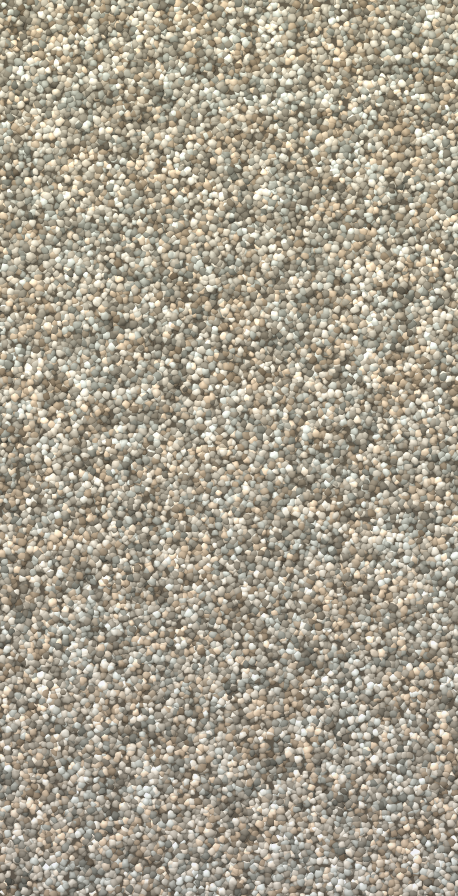
A Shadertoy shader for this texture:

```glsl
// Coarse sand in daylight: small worn grains piled two to a cell on a jittered
// grid. The highest grain at each point wins and is lit from the upper left;
// gradient noise bends the outlines and groups the grains into soft clumps.

const float GRAINS_ACROSS = 74.0;   // grid cells per canvas width
const int   GRAINS_PER_CELL = 2;
const float JITTER        = 0.95;   // scatter of the grain centres
const vec2  RADIUS        = vec2(0.46, 0.78);
const float PILE          = 0.80;   // height differences between grains
const float WEAR          = 0.30;   // unevenness of the outlines
const vec2  TONE          = vec2(0.58, 1.03);
const float CLUMP_DENSITY = 17.0;   // clumps per canvas width
const float CLUMP_TONE    = 0.23;
const float GLINT         = 0.10;
const vec3  LIGHT_DIR     = vec3(-0.28, 0.50, 0.82);
const vec3  QUARTZ        = vec3(1.03, 1.00, 0.94);
const vec3  OCHRE         = vec3(1.08, 0.98, 0.86);
const vec3  SLATE         = vec3(0.98, 1.00, 0.97);
const vec3  SHADOW_TINT   = vec3(1.04, 1.00, 0.90);
const vec3  GAP_COLOUR    = vec3(0.39, 0.36, 0.31);
const int   SAMPLES       = 3;      // smoothing samples per axis

vec3 hash3(vec2 p) {
    vec3 q = fract(p.xyx * vec3(0.1031, 0.1030, 0.0973));
    q += dot(q, q.yxz + 33.33);
    return fract((q.xxy + q.yzz) * q.zyx);
}

float cornerSlope(vec2 corner, vec2 offset) {
    float angle = 6.2832 * hash3(corner + 311.0).x;
    return dot(vec2(cos(angle), sin(angle)), offset);
}

float gradientNoise(vec2 p) {
    vec2 i = floor(p), f = p - i;
    vec2 u = f * f * f * (f * (f * 6.0 - 15.0) + 10.0);
    vec2 e = vec2(0.0, 1.0);
    float low  = mix(cornerSlope(i, f), cornerSlope(i + e.yx, f - e.yx), u.x);
    float high = mix(cornerSlope(i + e.xy, f - e.xy), cornerSlope(i + e.yy, f - e.yy), u.x);
    return mix(low, high, u.y);
}

// Mineral colour of a grain, given its cell and its random values
vec3 grainColour(vec2 cell, vec3 rnd) {
    vec2 p = cell / GRAINS_ACROSS * CLUMP_DENSITY * vec2(0.85, 1.1);
    float clump = gradientNoise(p) + 0.6 * gradientNoise(p * 2.3 + 19.0);
    float warmth = rnd.y + 0.5 * gradientNoise(p * 0.6 + 47.0);
    vec3 mineral = mix(QUARTZ, OCHRE, smoothstep(0.58, 0.95, warmth));
    mineral = mix(mineral, SLATE, smoothstep(0.32, 0.12, warmth));
    return mineral * (mix(TONE.x, TONE.y, pow(rnd.x, 1.4)) + CLUMP_TONE * clump);
}

vec3 sand(vec2 p) {
    p += WEAR * vec2(gradientNoise(p * 1.4), gradientNoise(p * 1.4 + 83.0));
    vec2 home = floor(p);
    float top = -1.0;
    vec3 normal = vec3(0.0, 0.0, 1.0), winner = vec3(0.0);
    vec2 winnerCell = home;

    // Find the highest grain over this point
    for (int y = -1; y <= 1; y++)
    for (int x = -1; x <= 1; x++)
    for (int k = 0; k < GRAINS_PER_CELL; k++) {
        vec2 cell = home + vec2(x, y);
        vec2 seed = cell + float(k) * vec2(257.0, 431.0);
        vec3 place = hash3(seed + 7.0);
        vec3 rnd = hash3(seed + 173.0);
        float radius = mix(RADIUS.x, RADIUS.y, rnd.z);
        vec2 d = (p - cell - 0.5 - JITTER * (place.xy - 0.5)) / radius;
        // Slightly oval outline, turned at random
        float turn = 6.2832 * place.z;
        float along = dot(d, vec2(cos(turn), sin(turn)));
        float r2 = dot(d, d) + 0.4 * along * along;
        if (r2 < 1.0) {
            float z = sqrt(1.0 - r2);
            float height = PILE * fract(place.z * 7.0 + rnd.z) + radius * z;
            if (height > top) {
                top = height;
                normal = normalize(vec3(d, z + 0.15));
                winner = rnd;
                winnerCell = cell;
            }
        }
    }
    if (top < 0.0) return GAP_COLOUR;

    // Daylight, shade between grains and a small wet glint
    float diffuse = max(dot(normal, normalize(LIGHT_DIR)), 0.0);
    float open = mix(0.70, 1.03, smoothstep(0.20, 1.05, top));
    float shade = (0.55 + 0.43 * diffuse) * open;
    float glint = GLINT * pow(diffuse, 14.0) * winner.x * open;
    vec3 colour = grainColour(winnerCell, winner) * shade;
    return mix(SHADOW_TINT, vec3(1.0), clamp(colour.g, 0.0, 1.0)) * colour + glint;
}

void mainImage(out vec4 fragColor, in vec2 fragCoord) {
    vec3 sum = vec3(0.0);
    for (int j = 0; j < SAMPLES; j++)
    for (int i = 0; i < SAMPLES; i++) {
        vec2 shift = (vec2(i, j) + 0.5) / float(SAMPLES) - 0.5;
        vec2 p = (fragCoord + shift) / iResolution.x;
        sum += min(sand(p * GRAINS_ACROSS), 1.0);
    }
    vec3 colour = sum / float(SAMPLES * SAMPLES);

    // Warmer and brighter at the top, greyer and dimmer at the bottom
    float up = fragCoord.y / iResolution.y;
    colour *= mix(vec3(0.95, 0.95, 0.97), vec3(1.05, 1.05, 1.01), up);
    fragColor = vec4(colour, 1.0);
}
```
